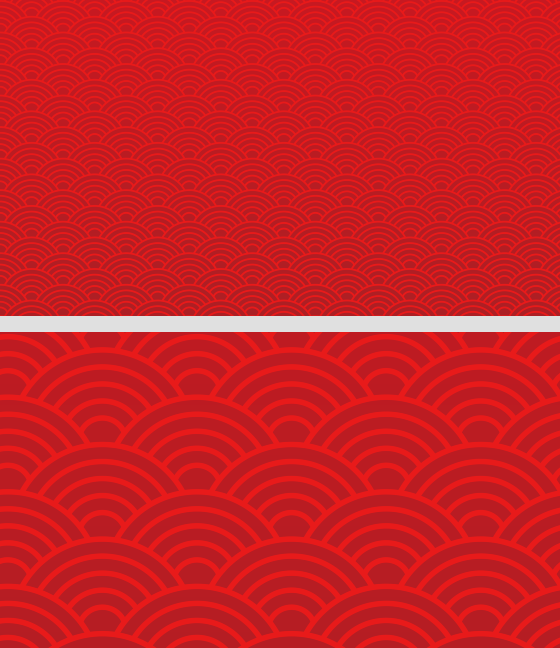
Top, the full canvas; bottom, a detail of the centre.
A Shadertoy shader for this pattern:

```glsl
#define SCALES_ACROSS 8.88
#define PATTERN_SHIFT vec2(0.1225, -0.49)
#define RING_SPACING 0.18
#define RING_WIDTH 0.058
#define LAST_RING 4.0
#define LINE_COLOR vec3(0.91, 0.10, 0.10)
#define FILL_TOP vec3(0.78, 0.098, 0.128)
#define FILL_BOTTOM vec3(0.675, 0.122, 0.142)

// Line coverage of the concentric rings, at a depth inside the scale's rim
float ringLines(float depth, float aa) {
    float halfWidth = 0.5 * RING_WIDTH;
    float ring = clamp(round((depth - halfWidth) / RING_SPACING), 0.0, LAST_RING);
    float offset = depth - halfWidth - ring * RING_SPACING;
    // The rim ring stays solid outward; the scale's own mask trims it
    float dist = (ring < 0.5 ? offset : abs(offset)) - halfWidth;
    return 1.0 - smoothstep(-aa, aa, dist);
}

// Overlapping scales of radius 1, rows half a radius apart, lower rows in front
float scaleLines(vec2 p, float aa) {
    float backRow = floor(p.y * 2.0);
    float lines = 0.0;
    for (int i = 0; i < 4; i++) {
        float row = backRow - float(i);
        float x = p.x - mod(row, 2.0);
        x -= 2.0 * round(0.5 * x);
        float depth = 1.0 - length(vec2(x, p.y - 0.5 * row));
        float mask = smoothstep(-aa, aa, depth);
        lines = mix(lines, ringLines(depth, aa), mask);
    }
    return lines;
}

void mainImage(out vec4 fragColor, in vec2 fragCoord) {
    // One unit is a scale radius, measured from the canvas centre
    float unitsPerPixel = 2.0 * SCALES_ACROSS / iResolution.x;
    vec2 p = (fragCoord - 0.5 * iResolution.xy) * unitsPerPixel - PATTERN_SHIFT;

    // Vertical fill gradient under flat lines
    vec3 fill = mix(FILL_BOTTOM, FILL_TOP, fragCoord.y / iResolution.y);
    float lines = scaleLines(p, 0.6 * unitsPerPixel);
    fragColor = vec4(mix(fill, LINE_COLOR, lines), 1.0);
}
```
